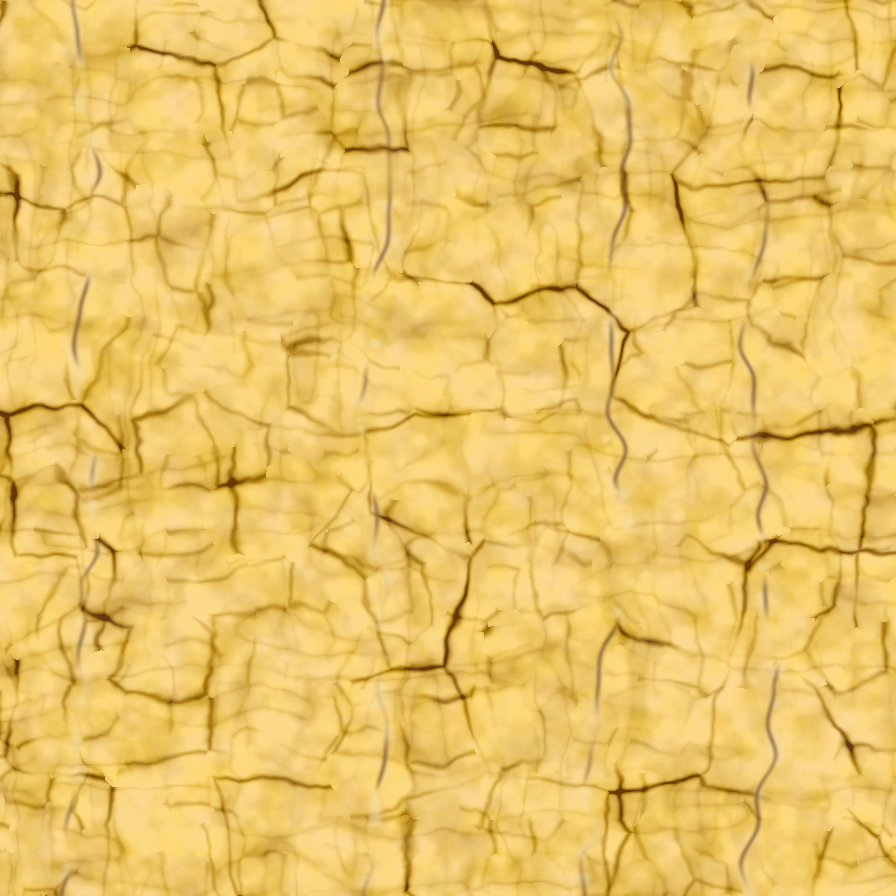
A Shadertoy shader for this texture:

```glsl
// Aged yellow paint broken by a net of brown cracks over a faint woven ground.
// Three jittered Voronoi nets give cracks with a random strength for each edge;
// stretched ridged noise adds wrinkles, and wavy vertical seams show grey.

#define LARGE_CELLS 7.5
#define MEDIUM_CELLS 13.0
#define SMALL_CELLS 22.0
#define CRACK_WIDTH 0.0037
#define JITTER 0.52
#define WARP 0.02
#define BASE_TONE 0.965
#define MOTTLING 0.38
#define WRINKLES 0.18
#define TINT 0.2
#define SEAMS 4

float hash(vec2 p) {
    return fract(sin(dot(p, vec2(127.1, 311.7))) * 43758.5453);
}

vec2 hash2(vec2 p) {
    return vec2(hash(p), hash(p + 37.2));
}

float noise(vec2 p) {
    vec2 i = floor(p), f = fract(p);
    f = f * f * (3.0 - 2.0 * f);
    float low = mix(hash(i), hash(i + vec2(1, 0)), f.x);
    float high = mix(hash(i + vec2(0, 1)), hash(i + vec2(1, 1)), f.x);
    return mix(low, high, f.y);
}

float fbm(vec2 p) {
    float sum = 0.0, gain = 0.53;
    for (int i = 0; i < 4; i++) {
        sum += gain * noise(p);
        p = p * 2.03 + 11.7;
        gain *= 0.5;
    }
    return sum;
}

// Voronoi borders; "density" is the share of borders that have opened.
float cracks(vec2 uv, float cells, float density, float seed) {
    vec2 p = uv * cells + seed;
    vec2 cell = floor(p), f = fract(p);
    vec2 nearest = vec2(0), home = vec2(0);
    float best = 8.0;
    for (int y = -1; y <= 1; y++)
    for (int x = -1; x <= 1; x++) {
        vec2 g = vec2(x, y);
        vec2 r = g + 0.5 + JITTER * (hash2(cell + g) - 0.5) - f;
        if (dot(r, r) < best) {
            best = dot(r, r);
            nearest = r;
            home = g;
        }
    }
    float taper = 0.15 + 1.05 * smoothstep(0.15, 0.8, noise(uv * 18.0 + seed));
    float crack = 0.0;
    for (int y = -2; y <= 2; y++)
    for (int x = -2; x <= 2; x++) {
        vec2 g = home + vec2(x, y);
        if (x == 0 && y == 0) continue;
        vec2 r = g + 0.5 + JITTER * (hash2(cell + g) - 0.5) - f;
        float d = dot(0.5 * (nearest + r), normalize(r - nearest)) / cells;
        float open = hash(2.0 * cell + home + g + seed);
        open = smoothstep(1.0 - density, 1.2, open);
        float w = CRACK_WIDTH * (0.7 + 0.3 * open * taper);
        float line = 0.85 * exp(-d * d / (w * w)) + 0.2 * exp(-d / (2.0 * w));
        crack = max(crack, open * taper * line);
    }
    return crack;
}

// Thin broken lines along the middle level of a stretched noise.
float wrinkle(vec2 p) {
    float ridge = 1.0 - abs(2.0 * noise(p) - 1.0);
    return pow(ridge, 5.0) * smoothstep(0.25, 0.7, noise(p * 0.6 + 5.3));
}

vec3 paintColor(float tone) {
    vec3 c = mix(vec3(0.4, 0.22, 0.02), vec3(0.67, 0.49, 0.09), smoothstep(0.0, 0.38, tone));
    c = mix(c, vec3(0.82, 0.65, 0.25), smoothstep(0.34, 0.66, tone));
    c = mix(c, vec3(0.92, 0.77, 0.39), smoothstep(0.62, 0.86, tone));
    return mix(c, vec3(0.99, 0.85, 0.51), smoothstep(0.82, 1.02, tone));
}

void mainImage(out vec4 fragColor, in vec2 fragCoord) {
    vec2 uv = fragCoord / iResolution.y;
    vec2 bend = vec2(fbm(uv * 14.0), fbm(uv * 14.0 + 41.0)) - 0.5;
    vec2 p = uv + WARP * bend * 2.0;

    // Mottled paint and woven wrinkles
    float tone = BASE_TONE + MOTTLING * (fbm(uv * 32.0 + 3.0) - 0.5);
    tone += 0.12 * (noise(uv * 75.0) - 0.5);
    tone -= WRINKLES * wrinkle(p * vec2(10.0, 38.0));
    tone -= 0.8 * WRINKLES * wrinkle(p * vec2(44.0, 10.0) + 19.0);

    // Crack nets from bold to faint
    tone -= 0.95 * cracks(p, LARGE_CELLS, 0.72, 3.0);
    tone -= 0.68 * cracks(p, MEDIUM_CELLS, 0.72, 17.0);
    tone -= 0.34 * cracks(p, SMALL_CELLS, 0.65, 29.0);
    vec3 color = paintColor(tone);
    float tint = TINT * (fbm(uv * 36.0 + 61.0) - 0.5);
    color += tint * vec3(-0.08, 0.0, 1.0);

    // Grey vertical seams with pale flaked rims
    for (int i = 0; i < SEAMS; i++) {
        float k = float(i);
        float x = (k + 0.2 + 0.6 * hash(vec2(k, 4.0))) / float(SEAMS);
        x += 0.05 * (noise(vec2(uv.y * 5.0, k)) - 0.5) + 0.024 * (noise(vec2(uv.y * 26.0, k + 9.0)) - 0.5);
        float d = abs(uv.x - x) / CRACK_WIDTH;
        float broken = smoothstep(0.35, 0.9, noise(vec2(uv.y * 21.0, k + 20.0)));
        float fleck = smoothstep(0.55, 0.85, noise(uv * 60.0 + k));
        color = mix(color, vec3(0.96, 0.87, 0.66), 0.55 * fleck * exp(-d * d / 6.0));
        color = mix(color, vec3(0.48, 0.34, 0.2), 0.65 * broken * exp(-d * d * 1.5));
    }
    fragColor = vec4(clamp(color, 0.0, 1.0), 1.0);
}
```
